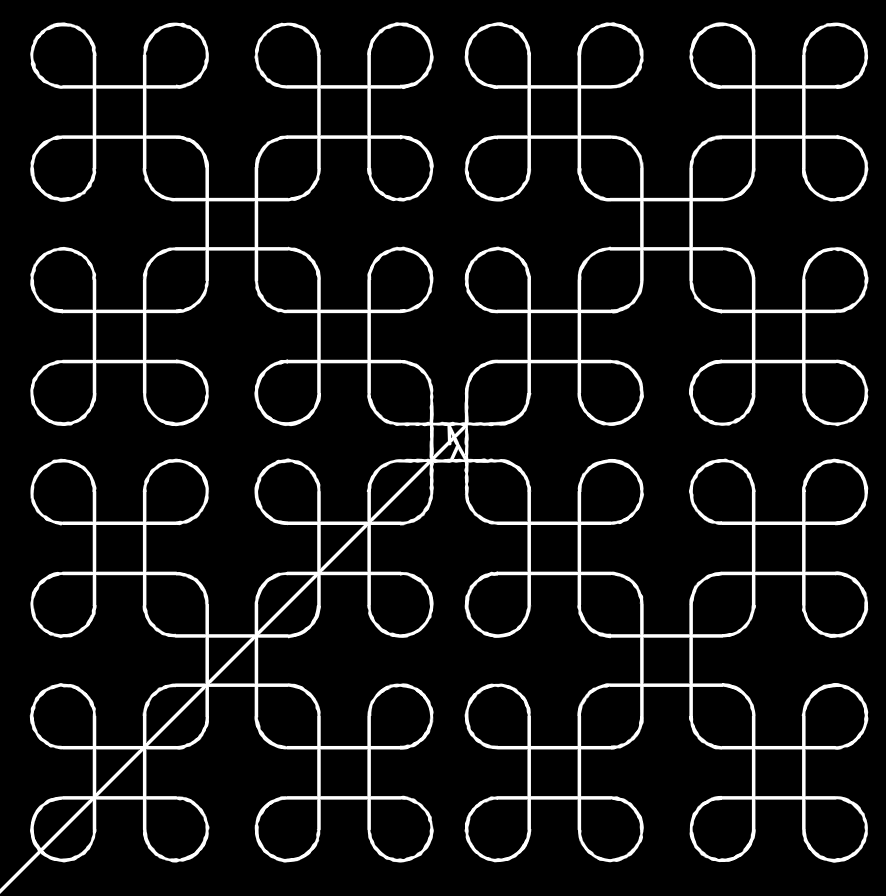
Reproduce this pattern procedurally as a Shadertoy shader.

```glsl
// White looping knot curve on black: 4 x 4 clover knots, joined in fours, with a diagonal stroke.

const float UNITS = 768.0;                   // canvas height in design units
const vec2 CENTER = vec2(385.0, 388.8);      // middle of the whole figure
const vec2 GROUP_OFFSET = vec2(186.3, 187.0); // figure middle to group middle
const float KNOT_OFFSET = 96.2;              // group middle to knot middle
const float LOBE_OFFSET = 48.3;              // knot middle to lobe middle
const float LOBE_RADIUS = 26.8;
const float HALF_STROKE = 1.5;
const float ROUGHNESS = 0.5;
const float FAR = 1e4;

float hash(vec2 p) {
    p = fract(p * vec2(0.1031, 0.1137));
    p += dot(p, p.yx + 33.33);
    return fract((p.x + p.y) * p.x * 17.0);
}

float valueNoise(vec2 p) {
    vec2 cell = floor(p), f = fract(p);
    f = f * f * (3.0 - 2.0 * f);
    float low = mix(hash(cell), hash(cell + vec2(1, 0)), f.x);
    float high = mix(hash(cell + vec2(0, 1)), hash(cell + vec2(1, 1)), f.x);
    return mix(low, high, f.y);
}

float segment(vec2 p, vec2 a, vec2 b) {
    vec2 pa = p - a, ba = b - a;
    return length(pa - ba * clamp(dot(pa, ba) / dot(ba, ba), 0.0, 1.0));
}

// Two vertical and two horizontal bars, ending where the lobe arcs begin.
float crossedBars(vec2 p, vec2 reach, float radius) {
    p = abs(p);
    vec2 side = p - (reach - radius);
    vec2 past = max(p - reach, 0.0);
    return min(length(vec2(side.x, past.y)), length(vec2(side.y, past.x)));
}

// Circle without its inner quarter; an open lobe also lacks its outer quarter.
float lobe(vec2 p, float radius, bool isOpen) {
    bool inner = p.x < 0.0 && p.y < 0.0;
    bool outer = p.x > 0.0 && p.y > 0.0;
    return inner || (isOpen && outer) ? FAR : abs(length(p) - radius);
}

// Tangled short strokes around the end of the diagonal.
float tangle(vec2 p) {
    float d = segment(p, vec2(0, 15), vec2(0.5, -1));
    d = min(d, segment(p, vec2(0, 14), vec2(7, -1)));
    d = min(d, segment(p, vec2(5, 2), vec2(14, -14)));
    return min(d, segment(p, vec2(7, -4), vec2(2, -15)));
}

float figure(vec2 p, float wobble) {
    // Mirror into one group, then into one knot of that group.
    vec2 q = abs(p) - GROUP_OFFSET;
    vec2 k = abs(q) - KNOT_OFFSET;

    bool towardGroup = k.x < 0.0 && k.y < 0.0;
    bool towardCenter = q.x < 0.0 && q.y < 0.0 && k.x > 0.0 && k.y > 0.0;

    // Rough arcs
    float d = lobe(abs(k) - LOBE_OFFSET, LOBE_RADIUS, towardGroup || towardCenter);
    vec2 middleReach = GROUP_OFFSET - KNOT_OFFSET - LOBE_OFFSET;
    d = min(d, crossedBars(p, middleReach, LOBE_RADIUS)) + wobble;

    // Clean straight bars of the knots and of the links between them
    d = min(d, crossedBars(k, vec2(LOBE_OFFSET), LOBE_RADIUS));
    d = min(d, crossedBars(q, vec2(KNOT_OFFSET - LOBE_OFFSET), LOBE_RADIUS));

    // Diagonal stroke and its tangled end
    d = min(d, segment(p, vec2(-400), vec2(14)));
    return min(d, tangle(p));
}

void mainImage(out vec4 fragColor, in vec2 fragCoord) {
    float pixel = UNITS / iResolution.y;
    vec2 p = fragCoord * pixel - CENTER;
    float wobble = ROUGHNESS * (valueNoise((p + UNITS) / 3.0) - 0.5) * 2.0;
    float ink = clamp(0.5 + (HALF_STROKE - figure(p, wobble)) / pixel, 0.0, 1.0);
    fragColor = vec4(vec3(ink), 1.0);
}
```
